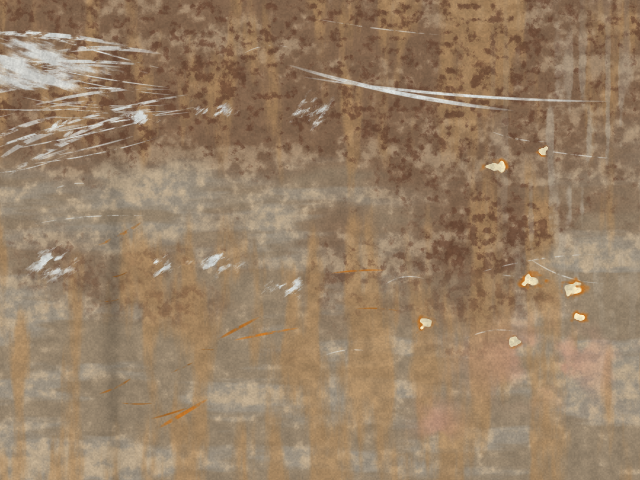
This texture is drawn by a WebGL 2 fragment shader. Its source:

```glsl
#version 300 es
precision highp float;
// Weathered painted metal: rust mottling, dull washes, pale scrapes, chips and orange streaks.
uniform vec2 u_resolution;
out vec4 outColor;

const vec3 BROWN = vec3(0.50, 0.39, 0.30), DARK_RUST = vec3(0.39, 0.26, 0.19);
const vec3 DRAB = vec3(0.58, 0.51, 0.42), SAND = vec3(0.72, 0.64, 0.53);
const vec3 GREY = vec3(0.63, 0.59, 0.53), OCHRE = vec3(0.66, 0.52, 0.36);
const vec3 PINK = vec3(0.74, 0.57, 0.48), ORANGE = vec3(0.70, 0.41, 0.12);
const vec3 WHITE = vec3(0.83, 0.84, 0.83), CREAM = vec3(0.90, 0.85, 0.72);
const int SCRAPES = 44, HAIRLINES = 12, SCUFFS = 8, STREAKS = 13, CHIPS = 7;
const float GRAIN = 0.10;

float hash(vec2 p) {
  vec3 q = fract(p.xyx * 0.1031);
  q += dot(q, q.yzx + 33.33);
  return fract((q.x + q.y) * q.z);
}
vec4 hash4(int i, float seed) {
  vec2 p = vec2(float(i), seed);
  return vec4(hash(p), hash(p + 17.0), hash(p + 31.0), hash(p + 53.0));
}
float noise(vec2 p) {
  vec2 i = floor(p), f = fract(p);
  f = f * f * (3.0 - 2.0 * f);
  return mix(mix(hash(i), hash(i + vec2(1, 0)), f.x),
             mix(hash(i + vec2(0, 1)), hash(i + 1.0), f.x), f.y);
}
float fbm(vec2 p) {
  float sum = 0.0, amp = 0.516;
  for (int k = 0; k < 5; k++) {
    sum += amp * noise(p);
    p = mat2(1.6, 1.2, -1.2, 1.6) * p + 7.3;
    amp *= 0.5;
  }
  return sum;
}
// Soft elliptical region
float blob(vec2 p, vec2 centre, vec2 radius) {
  vec2 q = (p - centre) / radius;
  return exp(-dot(q, q));
}
// Curved stroke, thinning towards both ends
float stroke(vec2 p, vec2 start, float angle, float len, float bend, float width) {
  vec2 dir = vec2(cos(angle), sin(angle)), q = p - start;
  float t = clamp(dot(q, dir) / len, 0.0, 1.0), arch = 4.0 * t * (1.0 - t);
  q -= dir * len * t + vec2(-dir.y, dir.x) * bend * arch;
  float taper = sqrt(arch), px = 0.8 / u_resolution.y;
  return taper * (1.0 - smoothstep(-px, px, length(q) - width * taper));
}

// Coverage of all pale scrapes, scuffs and gouges
float paleMarks(vec2 p, float fine) {
  float worn = smoothstep(0.28, 0.55, fbm(p * vec2(45, 120) + 5.0));
  float hatch = fbm(mat2(0.96, 0.28, -0.28, 0.96) * p * vec2(18, 70));
  float corner = blob(p, vec2(0.06, 0.855), vec2(0.20, 0.065));
  float pale = 0.9 * smoothstep(0.52, 0.72, hatch * 0.6 + corner * 0.4);
  for (int i = 0; i < SCRAPES; i++) {
    vec4 h = hash4(i, 3.0);
    float angle = mix(0.38, -0.30, h.y) + (h.w - 0.5) * 0.3;
    float s = stroke(p, vec2(h.x * 0.22 - 0.1, 0.62 + 0.35 * h.y), angle,
                     0.1 + 0.25 * h.z, 0.025 * (h.w - 0.5), 0.001 + 0.004 * h.w * h.w);
    pale = max(pale, s * worn * (0.55 + 0.45 * h.z));
  }
  for (int i = 0; i < SCUFFS; i++) {
    vec4 h = hash4(i, 71.0);
    vec2 c = vec2(0.1 + 0.16 * float(i % 4) + 0.08 * h.x, 0.395 + 0.32 * float(i / 4) + 0.07 * h.y);
    float area = blob(p, c, vec2(0.035 + 0.06 * h.z, 0.022 + 0.02 * h.w));
    float torn = fbm(mat2(0.8, -0.6, 0.6, 0.8) * (p - c) * vec2(40, 95) + 9.0 * float(i));
    pale = max(pale, smoothstep(0.58, 0.76, torn * 0.68 + area * 0.34) * area * 1.1);
  }
  for (int i = 0; i < 2; i++) {
    float k = float(i);
    float gouge = stroke(p, vec2(0.60 + 0.03 * k, 0.865 - 0.025 * k), 0.12 * k - 0.2,
                         0.48 + 0.16 * k, -0.012, 0.0045 - 0.0015 * k);
    pale = max(pale, gouge * (0.7 + 0.3 * worn));
  }
  for (int i = 0; i < HAIRLINES; i++) {
    vec4 h = hash4(i, 113.0);
    float s = stroke(p, vec2(h.x * 1.2, 0.25 + 0.73 * h.y), (h.z - 0.6) * 0.6,
                     0.08 + 0.2 * h.w, 0.03 * (h.z - 0.5), 0.0012);
    pale = max(pale, s * smoothstep(0.4, 0.6, fine) * 0.65);
  }
  return min(pale, 1.0);
}

void main() {
  vec2 p = gl_FragCoord.xy / u_resolution.y;
  float cloud = fbm(p * vec2(3, 5) + 2.0), wash = fbm(p * vec2(4, 22) + 11.0);
  float run = fbm(p * vec2(26, 4) + 23.0), fine = fbm(p * 55.0), speck = fbm(p * 75.0 + 41.0);
  // Rusty upper field fading to a drab lower field
  float upper = smoothstep(0.36, 0.70, p.y + (cloud - 0.5) * 0.75 + (wash - 0.5) * 0.25);
  upper = max(upper, 0.8 * blob(p, vec2(0.71, 0.48), vec2(0.09, 0.14)));
  vec3 col = mix(DRAB, BROWN, upper);
  col = mix(col, GREY, (1.0 - upper) * smoothstep(0.42, 0.60, wash) * 0.85);
  col = mix(col, SAND, smoothstep(0.50, 0.68, mix(wash, fine, 0.45)) * mix(0.85, 0.5, upper));
  col = mix(col, OCHRE, smoothstep(0.49, 0.64, mix(run, cloud, 0.4)) * 0.75);
  // Dark rust flecks and a vertical seam
  col = mix(col, DARK_RUST, upper * smoothstep(0.52, 0.70, mix(speck, cloud, 0.35)) * 0.75);
  col *= 1.0 - 0.16 * blob(p, vec2(0.235, 0.35), vec2(0.018, 0.38)) * (0.5 + run);
  // Pale runs and pink patches on the right
  float drips = smoothstep(0.52, 0.70, mix(noise(p * vec2(75, 7)), fine, 0.3));
  col = mix(col, GREY * 1.06, drips * 0.65 * blob(p, vec2(1.22, 0.65), vec2(0.17, 0.30)));
  float pink = max(blob(p, vec2(1.14, 0.25), vec2(0.15, 0.07)), blob(p, vec2(0.91, 0.12), vec2(0.045)));
  col = mix(col, PINK, pink * smoothstep(0.38, 0.62, fbm(p * 16.0)) * 0.8);
  col = mix(col, WHITE, paleMarks(p, fine));
  // Orange streaks in the lower left
  for (int i = 0; i < STREAKS; i++) {
    vec4 h = hash4(i, 151.0);
    float s = stroke(p, vec2(0.2 + 0.75 * h.x * h.x, 0.07 + 0.42 * h.y), h.z * 0.75 - 0.12,
                     0.03 + 0.12 * h.w, 0.008 * (h.x - 0.5), 0.001 + 0.004 * h.z * h.w);
    col = mix(col, ORANGE * (0.75 + 0.4 * h.w), s * smoothstep(0.28, 0.55, fine) * 0.9);
  }
  // Flaked chips with rusty rims
  for (int i = 0; i < CHIPS; i++) {
    vec4 h = hash4(i, 197.0);
    vec2 q = p - vec2(0.84 + 0.42 * h.x, 0.27 + 0.43 * h.y);
    float size = 0.006 + 0.013 * h.z;
    float d = length(q * vec2(0.8, 1.25)) + (noise(q * 110.0 + 9.0 * h.w) - 0.5) * size * 0.9;
    col = mix(col, ORANGE, (1.0 - smoothstep(size * 0.8, size * 1.6, d)) * smoothstep(0.3, 0.7, fine));
    col = mix(col, CREAM * (0.88 + 0.2 * speck), 1.0 - smoothstep(size * 0.65, size * 0.9, d));
  }
  // Fine surface grain
  col *= 1.0 + GRAIN * (noise(p * 330.0) - 0.5) + 0.22 * (fine - 0.5);
  outColor = vec4(clamp(col, 0.0, 1.0), 1.0);
}
```
